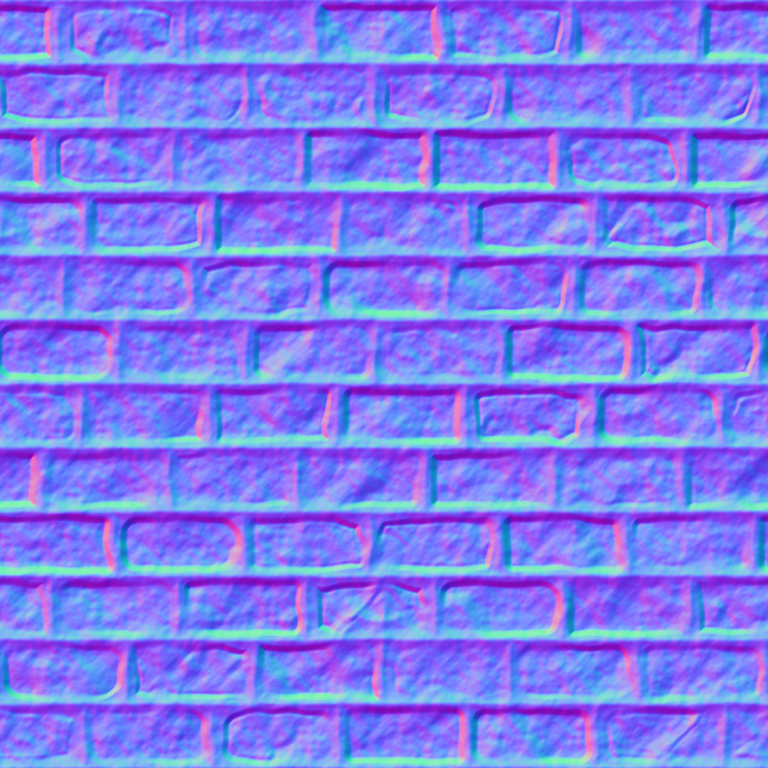
Write a three.js fragment shader that draws this texture map.

```glsl
varying vec2 vUv;

const float ROWS = 12.0;
const float COLUMNS = 6.0;

float hash(vec2 p) {
  vec3 k = fract(vec3(p.xyx) * 0.1031);
  k += dot(k, k.yzx + 33.33);
  return fract((k.x + k.y) * k.z);
}

// Value noise that wraps after the given number of cells
float noise(vec2 p, float period) {
  vec2 i = floor(p);
  vec2 f = p - i;
  f = f * f * f * (f * (f * 6.0 - 15.0) + 10.0);
  vec2 a = mod(i, period);
  vec2 b = mod(i + 1.0, period);
  return mix(mix(hash(a), hash(vec2(b.x, a.y)), f.x),
             mix(hash(vec2(a.x, b.y)), hash(b), f.x), f.y);
}

// Signed noise on a diagonal lattice that still wraps with the wall
float layer(vec2 s, float frequency) {
  vec2 diagonal = vec2(s.x + s.y, s.y - s.x);
  return noise(diagonal * frequency + frequency * 3.7, ROWS * frequency) - 0.5;
}

float roundedBox(vec2 p, vec2 halfSize, float radius) {
  vec2 q = abs(p) - halfSize + radius;
  return length(max(q, 0.0)) + min(max(q.x, q.y), 0.0) - radius;
}

// Position of the first upright joint in a course, counted from the top
float stagger(float course) {
  vec4 shifts = course < 4.0 ? vec4(0.46, 0.93, 0.36, 0.66)
              : course < 8.0 ? vec4(0.50, 0.93, 0.64, 0.33)
                             : vec4(0.90, 0.40, 0.99, 0.66);
  vec4 pick = vec4(equal(vec4(0.0, 1.0, 2.0, 3.0), vec4(mod(course, 4.0))));
  return dot(shifts, pick);
}

// Rise from a joint that is steep at first and then levels off
float shoulder(float fromJoint, float width) {
  float t = 1.0 - clamp((fromJoint - 0.02) / width, 0.0, 1.0);
  return 1.0 - t * t;
}

// Stone grain shared by bricks and mortar
float grain(vec2 s) {
  return 0.07 * layer(s, 2.0) + 0.045 * layer(s, 4.0)
       + 0.022 * layer(s, 7.0) + 0.006 * layer(s, 13.0);
}

// Relief, with one course height as the unit of length
float wallHeight(vec2 s) {
  float broad = layer(s, 1.0);
  float lumps = layer(s, 2.0);
  vec2 w = s + vec2(0.07, 0.03) * vec2(lumps, broad);
  float course = ROWS - 1.0 - mod(floor(w.y), ROWS);
  float along = w.x * COLUMNS / ROWS - stagger(course);
  vec2 id = vec2(mod(floor(along), COLUMNS), course);
  vec2 q = vec2((fract(along) - 0.5) * ROWS / COLUMNS, fract(w.y) - 0.5);

  float roundness = hash(id + 11.0);
  float sharpness = hash(id + 37.0);
  float damage = smoothstep(0.3, 0.75, hash(id + 71.0));

  // Uneven outline, with broken ends on damaged bricks
  vec2 halfSize = vec2(0.985, 0.48) - vec2(0.04, 0.02) * hash(id + 53.0);
  float d = roundedBox(q, halfSize, mix(0.08, 0.34, roundness));
  d += 0.07 * (lumps + 0.3) * smoothstep(-0.4, 0.0, d);
  float brickEnd = smoothstep(0.3, 0.9, abs(q.x));
  d += 0.13 * damage * brickEnd * smoothstep(-0.1, 0.45, broad);

  // Crisp rim in places, worn away in others
  float crisp = smoothstep(-0.25, 0.42, 1.1 * broad + 0.75 * (sharpness - 0.5));
  float rim = smoothstep(0.0, 0.12, -d) * mix(0.012, 0.145, crisp);

  // Soft joints on all four sides, the uprights fading into the beds
  float bedRise = shoulder(0.5 - abs(q.y), 0.25);
  float bed = 0.08 * bedRise;
  float upright = 0.04 * bedRise * (shoulder(1.0 - abs(q.x), 0.13) - 1.0);
  float dome = -0.07 * q.y * q.y;

  // Flaked steps on the face
  float inside = smoothstep(0.0, 0.18, -d);
  float flake = smoothstep(-0.05, 0.22, broad + 0.2 * layer(s, 3.0));
  float chips = 0.07 * inside * damage * flake;

  float tilt = -0.045 * s.y;
  return rim + bed + upright + dome + tilt - chips + grain(s) * mix(0.7, 1.0, inside);
}

// Slope packed as colour, with green pointing down
vec3 normalColour(vec2 s, float reach) {
  vec2 e = vec2(reach, 0.0);
  float dx = wallHeight(s + e.xy) - wallHeight(s - e.xy);
  float dy = wallHeight(s + e.yx) - wallHeight(s - e.yx);
  vec3 n = normalize(vec3(-dx, dy, 2.0 * reach));
  return n * 0.5 + 0.5;
}

void main() {
  gl_FragColor = vec4(normalColour(vUv * ROWS, 0.022), 1.0);
}
```
